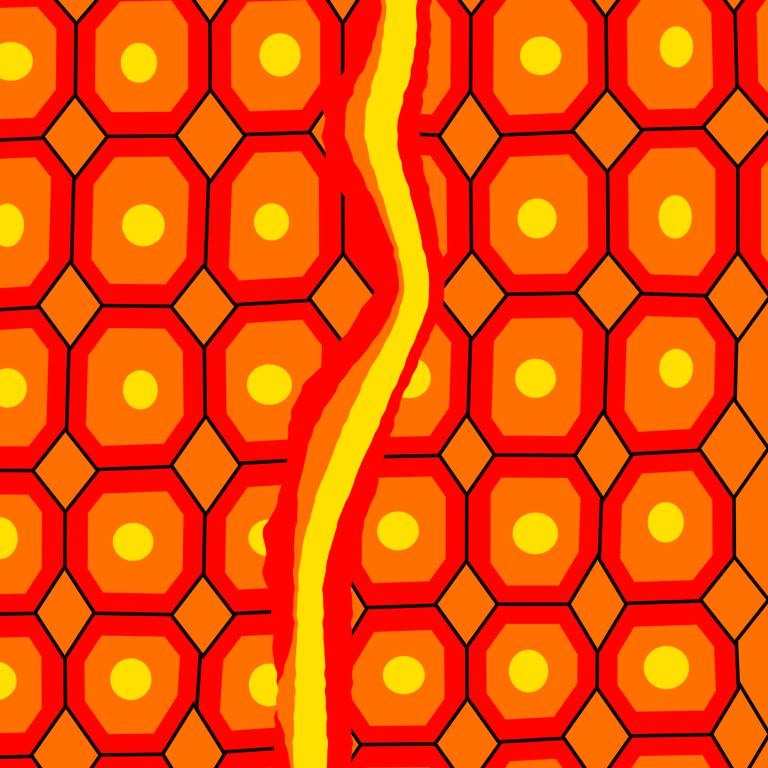
A Shadertoy shader for this pattern:

```glsl
const vec3 ORANGE = vec3(1.0, 0.44, 0.0);
const vec3 RED = vec3(1.0, 0.01, 0.0);
const vec3 YELLOW = vec3(1.0, 0.88, 0.0);
const vec3 BLACK = vec3(0.02, 0.0, 0.0);

float hash(vec2 p) {
    return fract(sin(dot(p, vec2(127.1, 311.7))) * 43758.5453);
}

vec2 hash2(vec2 p) {
    return vec2(hash(p), hash(p + 17.3));
}

float noise(float x) {
    float i = floor(x);
    return mix(hash(vec2(i, 3.0)), hash(vec2(i + 1.0, 3.0)), smoothstep(0.0, 1.0, x - i));
}

float bump(float t, float center, float width) {
    float x = (t - center) / width;
    return exp(-x * x);
}

float cover(float d) {
    float aa = 0.75 / iResolution.y;
    return smoothstep(aa, -aa, d);
}

// Leaning, unevenly spaced lattice; y runs downward
vec2 node(vec2 id) {
    vec2 n = vec2(0.106, -0.003) + id * vec2(0.1706, 0.198);
    n.x -= 0.005 * id.y * (1.0 - 0.2 * id.x);
    n.y += 0.018 * sin(id.y - 1.5) - 0.02 * n.x;
    return n + (hash2(id) - 0.5) * 0.013;
}

vec2 corner(int c) {
    return vec2(c == 1 || c == 2, c > 1);
}

float side(vec2 p, vec2 a, vec2 b) {
    vec2 e = normalize(b - a);
    return e.x * (p.y - a.y) - e.y * (p.x - a.x);
}

float diamond(vec2 p, vec2 r) {
    return (dot(abs(p), 1.0 / r) - 1.0) / length(1.0 / r);
}

vec3 cells(vec2 p) {
    vec3 col = BLACK;
    vec2 base = floor((p - vec2(0.106, -0.003)) / vec2(0.1706, 0.198));
    for (int k = 0; k < 9; k++) {
        vec2 id = base + vec2(k % 3, k / 3) - 1.0;
        vec2 center = vec2(0.0);
        float quad = 1.0, gem = 1.0, inner = 1.0;
        for (int c = 0; c < 4; c++) {
            vec2 ida = id + corner(c);
            vec2 a = node(ida);
            float s = side(p, a, node(id + corner((c + 1) % 4)));
            float d = diamond(p - a, vec2(0.036, 0.051) + vec2(0.01, 0.014) * hash2(ida + 5.0));
            float inset = 0.024 + 0.008 * hash(id * 4.0 + float(c));
            quad = min(quad, s);
            gem = min(gem, d);
            inner = min(inner, min(s - inset, d - 0.024));
            center += a * 0.25;
        }
        if (quad < 0.0) continue;

        // Red ring, orange body and yellow nucleus; the lower right margin stays plain
        bool plain = id.x > 4.5 && id.y > 1.5;
        vec2 r = vec2(0.024, 0.025) + vec2(0.008, 0.005) * (hash2(id + 31.0) - 0.3);
        vec2 q = p - center - (hash2(id + 9.0) - 0.5) * 0.014;
        float nucleus = (length(q / r) - 1.0) * min(r.x, r.y);
        col = mix(RED, ORANGE, plain ? 1.0 : cover(-inner));
        col = mix(col, YELLOW, plain ? 0.0 : cover(nucleus));

        // Corner diamonds and outlines
        col = mix(col, ORANGE, cover(gem));
        float line = gem < 0.0 ? -gem : min(quad, gem);
        col = mix(col, BLACK, cover(line - 0.0023));
    }
    return col;
}

// Winding stream with ragged, uneven banks
vec3 stream(vec3 col, vec2 p) {
    float t = p.y;
    float x = p.x - mix(0.523, 0.404, smoothstep(0.36, 0.78, t))
            + 0.027 * bump(t, 0.17, 0.08) - 0.02 * bump(t, 0.38, 0.08);
    float rough = (noise(t * 90.0) - 0.5) * 0.004;
    float core = 0.0195 + 0.003 * sin(t * 14.0);
    float glow = core + 0.004 + 0.022 * bump(t, 0.16, 0.1)
               + 0.033 * bump(t, 0.56, 0.12) + 0.02 * bump(t, 0.91, 0.05);
    float left = 0.042 + 0.039 * bump(t, 0.16, 0.13) + 0.059 * bump(t, 0.53, 0.12)
               + 0.023 * bump(t, 0.72, 0.07) + 0.016 * (noise(t * 32.0 + 7.0) - 0.5);
    float right = 0.037 + 0.013 * bump(t, 0.17, 0.1) + 0.017 * smoothstep(0.5, 0.65, t);
    col = mix(col, RED, cover(max(-x - left, x - right) + rough));
    col = mix(col, ORANGE, cover(max(-x - glow, x) + rough));
    return mix(col, YELLOW, cover(abs(x) - core + rough * 0.7));
}

void mainImage(out vec4 fragColor, in vec2 fragCoord) {
    vec2 p = fragCoord / iResolution.xy;
    p.y = 1.0 - p.y;
    fragColor = vec4(stream(cells(p), p), 1.0);
}
```
